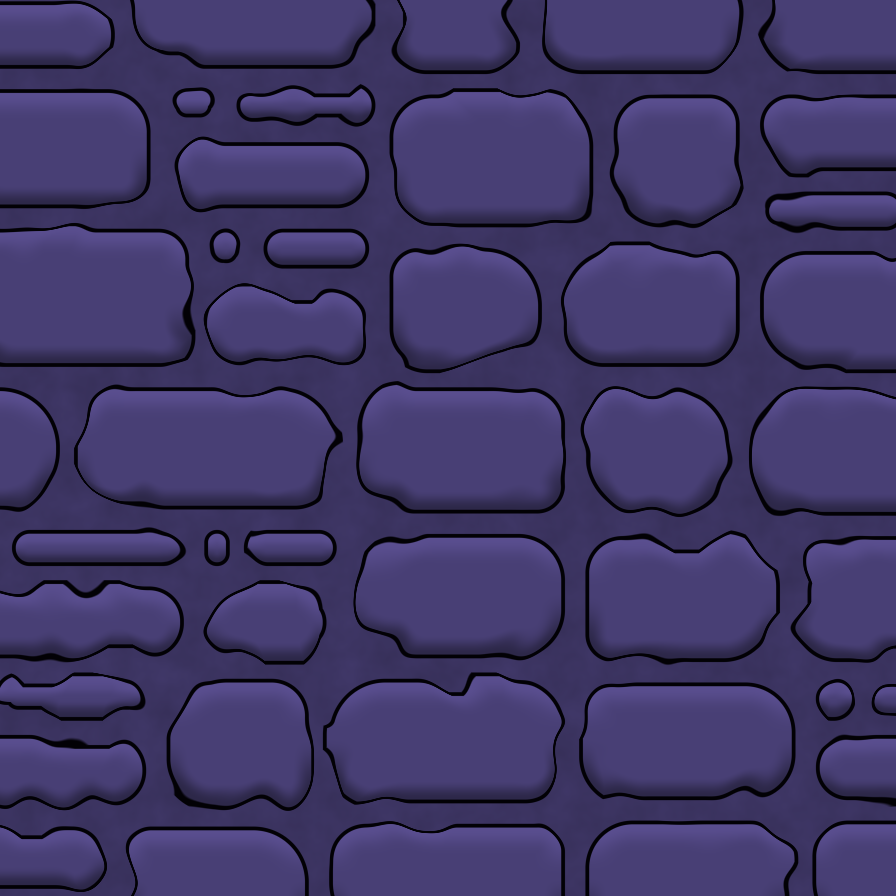
This texture is drawn by a Shadertoy shader. Its source:

```glsl
// A wall of rounded violet stones with dark outlines, set in mottled mortar.
// The canvas is cut again and again into boxes; each box holds one rounded
// stone with worn edges, lit from above and shaded along its foot.

vec2 hash2(vec2 p) {
    vec3 q = fract(p.xyx * vec3(0.1031, 0.1030, 0.0973) * 7.3);
    q += dot(q, q.yzx + 33.33);
    return fract((q.xx + q.yz) * q.zy);
}

float gradientDot(vec2 cell, vec2 corner, vec2 f) {
    float angle = 6.2832 * hash2(cell + corner + 17.0).x;
    return dot(vec2(cos(angle), sin(angle)), f - corner);
}

float gradientNoise(vec2 p) {
    vec2 cell = floor(p), f = p - cell;
    vec2 u = f * f * f * (f * (f * 6.0 - 15.0) + 10.0);
    float low = mix(gradientDot(cell, vec2(0, 0), f), gradientDot(cell, vec2(1, 0), f), u.x);
    float high = mix(gradientDot(cell, vec2(0, 1), f), gradientDot(cell, vec2(1, 1), f), u.x);
    return mix(low, high, u.y);
}

// Keeps the part of the box that holds p, after a cut across the given axis
void cutBox(inout vec2 lo, inout vec2 hi, vec2 p, vec2 axis, float t) {
    vec2 cut = mix(lo, hi, t);
    if (dot(p - cut, axis) > 0.0) lo = mix(lo, cut, axis);
    else hi = mix(hi, cut, axis);
}

// Finds the box around p: regular courses, with some split into thin stones
void findBox(vec2 p, out vec2 lo, out vec2 hi) {
    lo = vec2(-0.09, -0.06);
    hi = vec2(1.1, 1.07);
    for (int i = 0; i < 9; i++) {
        vec2 count = max(floor((hi - lo) / vec2(0.245, 0.155) + 0.5), 1.0);
        if (max(count.x, count.y) < 1.5) break;
        bool level = count.y >= count.x;
        vec2 rnd = hash2(lo * 31.0 + hi * 57.0 + 9.0);
        float n = level ? count.y : count.x;
        float jitter = (rnd.y - 0.5) * (level ? 0.22 : 0.6);
        cutBox(lo, hi, p, level ? vec2(0, 1) : vec2(1, 0), (floor(n * 0.5 + rnd.x) + jitter) / n);
    }
    vec2 rnd = hash2(lo * 43.0 + hi * 29.0 + 5.0);
    if (rnd.x < 0.26 && hi.y - lo.y > 0.125) {
        bool thinBelow = rnd.y < 0.5;
        float height = hi.y - lo.y;
        cutBox(lo, hi, p, vec2(0, 1), thinBelow ? 0.38 : 0.62);
        if (hi.y - lo.y < height * 0.5 && hi.x - lo.x > 0.17)
            cutBox(lo, hi, p, vec2(1, 0), thinBelow ? 0.7 : 0.3);
    }
}

// Signed distance to the worn outline of a stone
float stoneDistance(vec2 p, vec2 halfSize, vec2 seed) {
    float cornerRadius = mix(0.028, 0.068, hash2(seed + 3.0 * step(0.0, p)).x);
    float r = min(cornerRadius, min(halfSize.x, halfSize.y) * 0.98);
    vec2 q = abs(p) - halfSize + r;
    float d = min(max(q.x, q.y), 0.0) + length(max(q, 0.0)) - r;
    float wornZone = smoothstep(-0.05, 0.25, gradientNoise(p * 7.0 + seed));
    float wear = gradientNoise(p * 15.0 + seed + 20.0) * 0.045 * wornZone;
    return d + clamp(wear, -0.007, min(0.015, 0.3 * halfSize.y));
}

void mainImage(out vec4 fragColor, in vec2 fragCoord) {
    vec2 p = fragCoord / iResolution.y;
    float pixel = 1.0 / iResolution.y;

    vec2 lo, hi;
    findBox(p, lo, hi);
    vec2 halfSize = (hi - lo) * 0.5 - 0.0135;
    vec2 local = p - (lo + hi) * 0.5;
    vec2 seed = floor(hash2(lo * 71.0 + hi * 37.0) * 90.0) + 0.37;
    float d = stoneDistance(local, halfSize, seed);

    // Mottled mortar
    float mottle = gradientNoise(p * 22.0) + 0.6 * gradientNoise(p * 47.0 + 8.0)
                 + 0.3 * gradientNoise(p * 110.0);
    vec3 mortar = vec3(0.232, 0.202, 0.378) * (1.0 + 0.09 * mottle);

    // Stone face: glow under the top edge, shadow at the foot and lower sides
    float belowTop = halfSize.y - local.y;
    float aboveFoot = halfSize.y + local.y;
    float glow = smoothstep(-0.034, -0.002, d)
               * (1.0 - smoothstep(0.008, min(0.055, 1.2 * halfSize.y), belowTop));
    float shadow = smoothstep(-0.024, -0.003, d)
                 * (1.0 - smoothstep(0.2, 1.0, aboveFoot / min(0.075, 1.1 * halfSize.y)));
    vec3 stone = vec3(0.283, 0.248, 0.46);
    stone = mix(stone, vec3(0.35, 0.305, 0.56), glow);
    stone = mix(stone, vec3(0.175, 0.155, 0.285), shadow);

    // Join the two and draw the outline
    vec3 color = mix(stone, mortar, smoothstep(-pixel, pixel, d));
    float outline = 1.0 - smoothstep(-0.7 * pixel, 0.7 * pixel, abs(d) - 0.0021);
    color = mix(color, vec3(0.008, 0.004, 0.02), outline);
    fragColor = vec4(color, 1.0);
}
```
